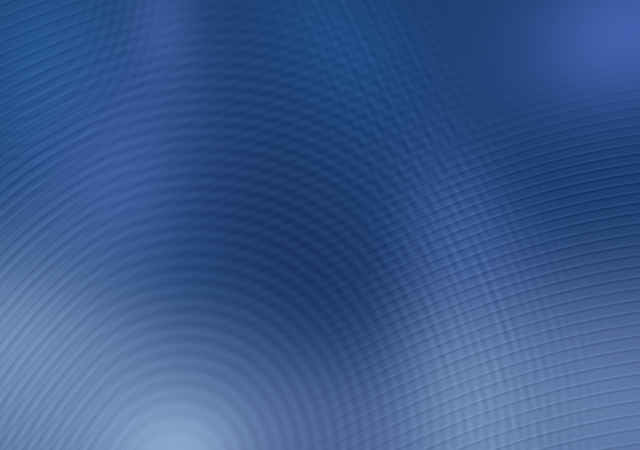
Give the GLSL for this background, as a WebGL 2 fragment shader.

```glsl
#version 300 es
precision highp float;
// Soft blue gradient crossed by families of fine curved lines.
uniform vec2 u_resolution;
out vec4 fragColor;

// Colours
const vec3 NAVY   = vec3(0.115, 0.245, 0.440);
const vec3 DEEP   = vec3(0.115, 0.215, 0.405);
const vec3 AZURE  = vec3(0.130, 0.300, 0.530);
const vec3 TEAL   = vec3(0.150, 0.340, 0.570);
const vec3 INDIGO = vec3(0.240, 0.360, 0.615);
const vec3 VIOLET = vec3(0.270, 0.380, 0.690);
const vec3 SLATE  = vec3(0.310, 0.405, 0.600);
const vec3 MIST   = vec3(0.440, 0.560, 0.725);
const vec3 PALE   = vec3(0.560, 0.675, 0.815);

// Line strengths
const float ARCH_GAIN   = 0.016;
const float WEAVE_GAIN  = 0.011;
const float COLUMN_GAIN = 0.016;
const float CORNER_GAIN = 0.010;
const float THREAD_GAIN = 0.050;

// Elliptical falloff, turned by an angle
float glow(vec2 p, vec2 centre, vec2 radii, float angle) {
  float c = cos(angle), s = sin(angle);
  vec2 q = mat2(c, -s, s, c) * (p - centre) / radii;
  return exp(-dot(q, q));
}

// Soft wave that fades out when too fine to resolve
float wave(float phase) {
  float fade = 1.0 - smoothstep(0.3, 0.7, fwidth(phase));
  return cos(6.28318 * phase) * fade;
}

// Thin dark line with a light edge beside it
float thread(float phase) {
  float w = max(fwidth(phase), 0.05);
  float d = fract(phase) - 0.5;
  float dark = exp(-pow(d / (w * 0.9), 2.0));
  float light = exp(-pow((d - 1.8 * w) / (w * 0.8), 2.0));
  return 0.75 * light - dark;
}

vec3 background(vec2 p) {
  vec3 c = NAVY;
  // Upper lights
  c = mix(c, AZURE, 0.90 * glow(p, vec2(0.76, 0.90), vec2(0.15, 0.24), 0.7));
  c = mix(c, TEAL, 0.95 * glow(p, vec2(0.10, 0.84), vec2(0.21, 0.32), 0.0));
  c = mix(c, INDIGO, 0.80 * glow(p, vec2(0.36, 0.94), vec2(0.08, 0.16), 0.0));
  c = mix(c, INDIGO, 0.95 * glow(p, vec2(0.26, 0.61), vec2(0.19, 0.26), -0.4));
  c = mix(c, VIOLET, 0.95 * glow(p, vec2(1.40, 0.93), vec2(0.24, 0.17), 0.3));
  // Lower haze
  c = mix(c, SLATE, 0.95 * (1.0 - smoothstep(0.02, 0.42, p.y)));
  c = mix(c, SLATE, 0.75 * smoothstep(0.8, 1.05, p.x) * (1.0 - smoothstep(0.2, 0.62, p.y)));
  c = mix(c, INDIGO, 0.75 * glow(p, vec2(1.02, 0.48), vec2(0.13, 0.20), 0.25));
  c = mix(c, DEEP, 0.85 * glow(p, vec2(0.67, 0.43), vec2(0.15, 0.26), 0.65));
  c = mix(c, MIST, 0.95 * glow(p, vec2(0.02, 0.22), vec2(0.30, 0.25), -0.4));
  c = mix(c, MIST, 0.70 * glow(p, vec2(0.25, 0.06), vec2(0.28, 0.22), 0.0));
  c = mix(c, PALE, 0.85 * glow(p, vec2(0.39, 0.00), vec2(0.15, 0.11), 0.0));
  c = mix(c, MIST, 0.85 * glow(p, vec2(1.06, 0.05), vec2(0.18, 0.27), 0.15));
  c = mix(c, MIST, 0.50 * glow(p, vec2(1.36, 0.08), vec2(0.24, 0.20), 0.0));
  return c;
}

float lines(vec2 p) {
  float sum = 0.0;
  // Concentric arches rising from the lower left
  vec2 a = p - vec2(0.38, -0.08);
  float archRadius = length(vec2(a.x * 1.15 - 0.12 * a.y, a.y));
  float archMask = (1.0 - smoothstep(0.85, 1.2, archRadius)) * smoothstep(0.05, 0.2, archRadius);
  sum += ARCH_GAIN * archMask * wave(archRadius * 27.0 + 6.0 * archRadius * archRadius);
  // Slanted weave over the dark centre
  float weaveMask = glow(p, vec2(0.70, 0.68), vec2(0.50, 0.38), -0.5);
  sum += WEAVE_GAIN * weaveMask * wave((p.y - 0.5 * p.x + 0.1 * p.x * p.x) * 46.0);
  // Steep column of crossing strands
  float lean = p.x + 0.30 * p.y + 0.10 * p.y * p.y;
  float columnMask = exp(-pow((lean - 1.16) / 0.17, 2.0));
  sum += COLUMN_GAIN * columnMask * (0.6 * wave(lean * 50.0) + 0.4 * wave(lean * 31.0));
  // Rounded ripples in the upper left corner
  float ripple = length((p - vec2(0.02, 1.05)) * vec2(1.0, 0.75));
  sum += CORNER_GAIN * exp(-pow((ripple - 0.25) / 0.12, 2.0)) * wave(ripple * 48.0);
  // Threads sweeping to the right edge
  float drop = 1.45 - p.x;
  float sweep = p.y + 0.12 * drop + 0.32 * drop * drop;
  float sweepMask = smoothstep(0.60, 1.10, p.x + 0.15 * (0.4 - p.y));
  sweepMask *= 1.0 - smoothstep(0.62, 0.90, sweep);
  sum += THREAD_GAIN * sweepMask * thread(30.0 * sweep + 13.0 * sweep * sweep);
  // Threads fanning out from the left edge
  float slope = mix(1.35, 0.35, smoothstep(0.0, 1.1, p.y));
  float fan = p.y - slope * p.x;
  float fanMask = 1.0 - smoothstep(0.05, 0.42, p.x);
  sum += 0.65 * THREAD_GAIN * fanMask * thread(36.0 * fan);
  return sum;
}

void main() {
  vec2 p = gl_FragCoord.xy / u_resolution.y;
  p.x *= 1.4222 * u_resolution.y / u_resolution.x;
  vec3 colour = background(p) + lines(p) * vec3(0.85, 1.0, 1.05);
  fragColor = vec4(clamp(colour, 0.0, 1.0), 1.0);
}
```
